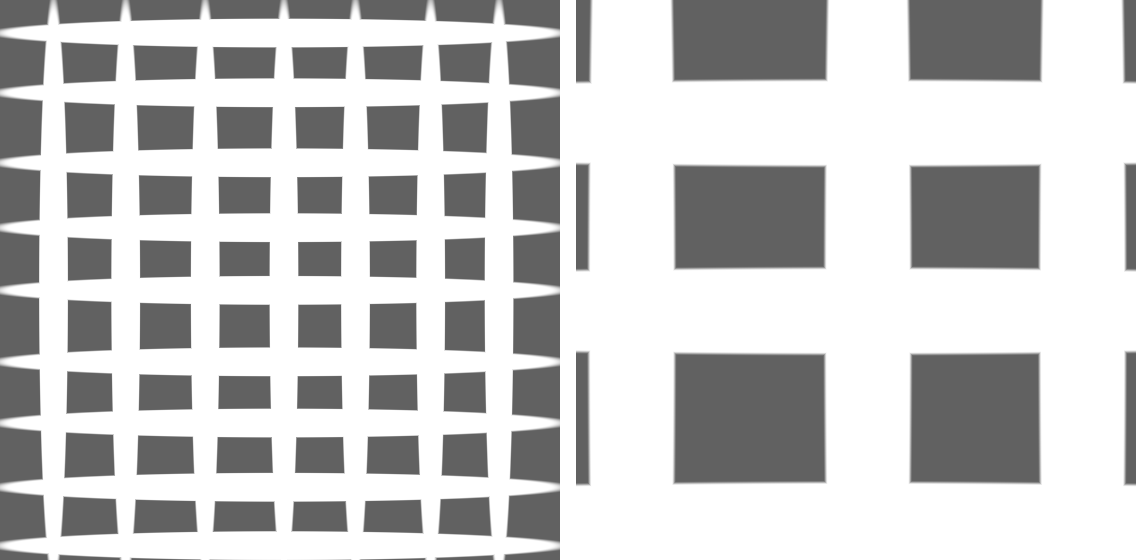
Left, the full canvas; right, a detail of the centre.
Reproduce this pattern procedurally as a WebGL 1 fragment shader.

```glsl
precision highp float;

uniform vec2 u_resolution;

// Uneven spacing as a sum of harmonics, zero at both ends of the set
float sway(float t, vec4 slow, vec3 quick) {
  float phase = 3.14159265 * t;
  return dot(slow, sin(phase * vec4(1.0, 2.0, 3.0, 4.0)))
       + dot(quick, sin(phase * vec3(5.0, 6.0, 7.0)));
}

// Slender ellipse: coverage softens towards the two tips
float taperedBar(float along, float across, float halfLength) {
  vec2 q = vec2(along / halfLength, across / 0.0257);
  float soft = max(0.1, 40.0 / u_resolution.y);
  return smoothstep(-soft, soft, 1.0 - dot(q, q));
}

void main() {
  vec2 p = gl_FragCoord.xy / u_resolution;
  p.y = 1.0 - p.y;
  float bars = 0.0;

  // Seven upright bars
  for (int i = 0; i < 7; i++) {
    float t = float(i) / 6.0;
    float x = 0.0956 + 0.7956 * t
            + sway(t, vec4(0.0099, -0.005, -0.0023, -0.0032), vec3(0.0015, 0.0, 0.0));
    bars = max(bars, taperedBar(p.y - 0.516, p.x - x, 0.518));
  }

  // Nine level bars, counted from the top
  for (int i = 0; i < 9; i++) {
    float t = float(i) / 8.0;
    float y = 0.059 + 0.9154 * t
            + sway(t, vec4(0.0074, -0.0068, 0.0005, -0.0018), vec3(-0.0031, -0.0033, 0.002));
    bars = max(bars, taperedBar(p.x - 0.5, p.y - y, 0.509));
  }

  gl_FragColor = vec4(vec3(mix(0.38, 1.0, bars)), 1.0);
}
```
